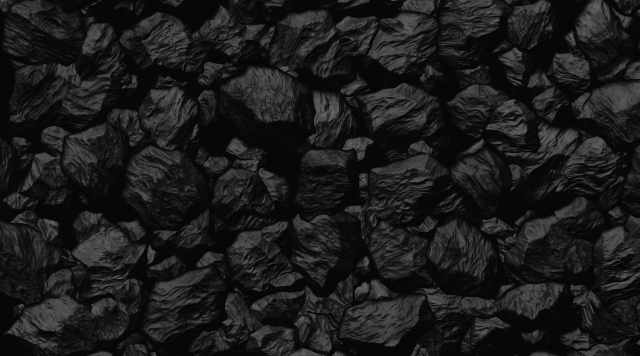
This texture is drawn by a WebGL 2 fragment shader. Its source:

```glsl
#version 300 es
precision highp float;
// A heap of glossy black coal: faceted lumps of two sizes, wrinkled and lit from above.
uniform vec2 u_resolution;
out vec4 fragColor;

const float TAU = 6.28318;

float hash(vec2 p) {
  return fract(sin(dot(p, vec2(12.99, 78.23))) * 43758.5);
}

float noise(vec2 p) {
  vec2 i = floor(p), f = fract(p);
  f = f * f * (3.0 - 2.0 * f);
  return mix(mix(hash(i), hash(i + vec2(1, 0)), f.x),
             mix(hash(i + vec2(0, 1)), hash(i + vec2(1, 1)), f.x), f.y);
}

mat2 rotation(float angle) {
  float c = cos(angle), s = sin(angle);
  return mat2(c, s, -s, c);
}

// Ridged noise for the broken, wrinkled surface
float wrinkles(vec2 p) {
  float sum = 0.0, amp = 0.5;
  for (int i = 0; i < 4; i++) {
    sum += amp * (1.0 - abs(2.0 * noise(p) - 1.0));
    p = rotation(0.6) * p * 2.1 + 7.3;
    amp *= 0.5;
  }
  return sum;
}

// Planes are stored as (slope x, slope y, height)
vec3 smoothMin(vec3 a, vec3 b, float width) {
  float t = clamp(0.5 + 0.5 * (b.z - a.z) / width, 0.0, 1.0);
  vec3 blend = mix(b, a, t);
  blend.z -= width * t * (1.0 - t);
  return blend;
}

// Convex lump: a tilted top cut by sloping side facets
vec3 lump(vec2 q, float seed) {
  vec2 tilt = 0.7 * (vec2(hash(vec2(seed, 21.0)), hash(vec2(seed, 22.0))) - 0.5);
  vec3 surface = vec3(tilt, 0.5 + dot(tilt, q));
  for (int i = 0; i < 8; i++) {
    float k = float(i);
    float angle = TAU * (k + 0.75 * hash(vec2(seed, k))) / 8.0;
    float reach = mix(0.75, 1.05, hash(vec2(seed + 3.1, k)));
    float steep = mix(0.6, 2.4, hash(vec2(seed + 5.7, k)));
    vec2 dir = vec2(cos(angle), sin(angle));
    vec3 side = vec3(-dir, reach - dot(dir, q)) * steep;
    surface = smoothMin(surface, side, 0.05);
  }
  return surface;
}

// Adds one layer of lumps; top = (slope x, slope y, height above rim, seed)
void addLayer(vec2 p, float size, float floorLevel, float spread,
              inout vec4 top, inout float level, inout float skirt) {
  vec2 cell = floor(p / size);
  for (int y = -1; y <= 1; y++)
  for (int x = -1; x <= 1; x++) {
    vec2 id = cell + vec2(x, y);
    float seed = 91.0 * hash(id + size * 370.0);
    vec2 jitter = 0.6 * vec2(hash(vec2(seed, 31.0)), hash(vec2(seed, 32.0))) - 0.3;
    float radius = size * mix(0.4, 0.7, hash(vec2(seed, 33.0)));
    float stretch = sqrt(mix(1.0, 1.65, hash(vec2(seed, 34.0))));
    mat2 turn = rotation(TAU * hash(vec2(seed, 35.0)));
    vec2 squash = vec2(1.0 / stretch, stretch);
    vec2 q = turn * (p - (id + 0.5 + jitter) * size) * squash / radius;
    if (dot(q, q) > 3.0) continue;
    vec3 s = lump(q, seed);
    float base = floorLevel + spread * hash(vec2(seed, 36.0));
    if (s.z < 0.0) {
      skirt = max(skirt, base + 5.0 * s.z);
    } else if (base + s.z > level) {
      level = base + s.z;
      top = vec4((s.xy * squash) * turn, s.z, seed);
    }
  }
}

vec3 coal(vec2 p) {
  // Chipped outlines
  vec2 chip = vec2(noise(p * 13.0), noise(p * 13.0 + 40.0)) - 0.5;
  vec2 nick = vec2(noise(p * 38.0 + 9.0), noise(p * 38.0 + 70.0)) - 0.5;
  vec2 w = p + 0.026 * chip + 0.01 * nick;
  vec4 top = vec4(0.0);
  float level = 0.0, skirt = 0.0;
  addLayer(w, 0.105, 0.2, 1.0, top, level, skirt);
  addLayer(w, 0.2, 0.9, 0.9, top, level, skirt);

  // Wrinkles follow a grain direction of each lump
  mat2 grain = rotation(top.w * 2.3);
  vec2 scale = vec2(9.0, 19.0);
  vec2 g = (grain * w) * scale + top.w;
  float e = 0.002;
  float h0 = wrinkles(g);
  float hx = wrinkles(g + (grain * vec2(e, 0.0)) * scale);
  float hy = wrinkles(g + (grain * vec2(0.0, e)) * scale);
  vec2 slope = top.xy * 0.8 + 0.03 * (vec2(hx, hy) - h0) / e;

  // Glossy light from above, with shade in the gaps
  vec3 normal = normalize(vec3(-slope, 1.0));
  float facing = max(dot(normal, normalize(vec3(-0.2, 0.55, 0.8))), 0.0);
  float gloss = 0.75 * pow(facing, 3.0) + 0.35 * pow(facing, 14.0);
  float shade = 1.0 - 0.9 * smoothstep(0.0, 0.7, skirt - level);
  float rim = smoothstep(0.0, 0.16, top.z);
  float mottle = mix(0.6, 1.3, noise(w * 24.0 + top.w)) * mix(0.8, 1.2, noise(w * 150.0));
  float tint = mix(0.65, 1.2, hash(vec2(top.w, 41.0)));
  float tone = 0.028 + 0.37 * gloss * shade * rim * mottle * tint;
  tone = min(tone, 0.26 + 0.4 * (tone - 0.26));
  return tone * vec3(1.0, 0.995, 0.985);
}

void main() {
  vec3 sum = vec3(0.0);
  for (int i = 0; i < 4; i++) {
    vec2 offset = vec2(i % 2, i / 2) * 0.5 - 0.25;
    sum += coal((gl_FragCoord.xy + offset) / u_resolution.y);
  }
  fragColor = vec4(sum / 4.0, 1.0);
}
```
